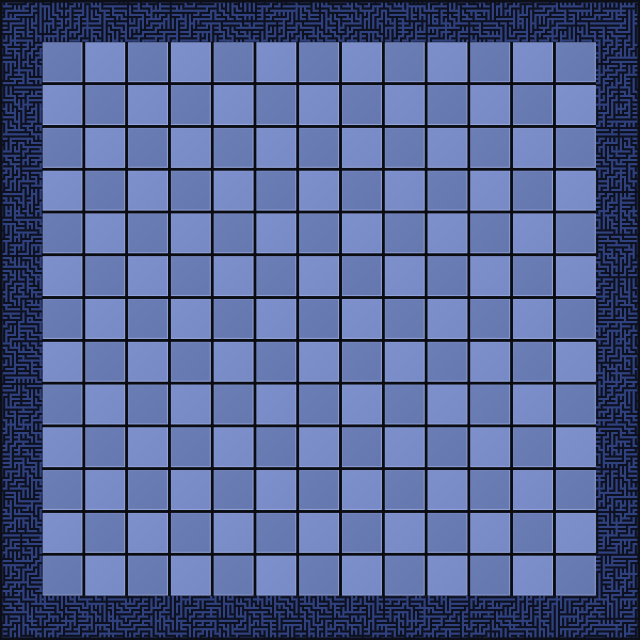
This pattern is drawn by a WebGL 2 fragment shader. Its source:

```glsl
#version 300 es
precision highp float;
uniform vec2 u_resolution;
out vec4 fragColor;

const float TILE_COUNT = 13.0;
const float PITCH = 0.06684;
const float TILE_SIZE = 0.0622;
const vec2 GRID_ORIGIN = vec2(0.0642, 0.0672);
const float CORNER_RADIUS = 0.0008;
const float RIM_WIDTH = 0.0013;
const float GROOVE_FADE = 0.0013;
const float PANEL_OUTLINE = 0.0005;
const float TONE_VARIATION = 0.008;
const float MAZE_CELLS = 150.0;
const float MAZE_BLOCK = 5.0;
const float PATH_HALF_WIDTH = 0.25;
const float FRAME_WIDTH = 0.0042;

const vec3 TILE_DARK = vec3(0.410, 0.480, 0.700);
const vec3 TILE_LIGHT = vec3(0.480, 0.552, 0.785);
const vec3 RIM_LIGHT = vec3(0.620, 0.690, 0.890);
const vec3 GROOVE = vec3(0.042, 0.048, 0.070);
const vec3 GROOVE_EDGE = vec3(0.100, 0.115, 0.170);
const vec3 MAZE_PATH = vec3(0.190, 0.255, 0.500);
const vec3 MAZE_WALL = vec3(0.050, 0.065, 0.120);
const vec3 FRAME = vec3(0.050, 0.060, 0.095);

float hash(vec2 p) {
  vec3 q = fract(vec3(p.xyx) * 0.1031);
  q += dot(q, q.yzx + 33.33);
  return fract((q.x + q.y) * q.z);
}

float boxDistance(vec2 p, vec2 halfSize) {
  vec2 d = abs(p) - halfSize;
  return length(max(d, 0.0)) + min(max(d.x, d.y), 0.0);
}

// Each maze node joins one neighbour; the favoured diagonal changes by block.
vec2 mazeLink(vec2 node) {
  vec2 block = floor(node / MAZE_BLOCK);
  vec2 side = vec2(hash(block + 17.0), hash(block + 53.0));
  side = step(0.5, side) * 2.0 - 1.0;
  return hash(node + 5.0) < 0.5 ? vec2(side.x, 0.0) : vec2(0.0, side.y);
}

// Distance, in maze cells, to the nearest corridor centre line.
float mazeDistance(vec2 p) {
  vec2 node = floor(p);
  vec2 local = fract(p) - 0.5;
  float nearest = max(abs(local.x), abs(local.y));
  vec2 direction = vec2(1.0, 0.0);
  for (int i = 0; i < 4; i++) {
    bool leaves = dot(mazeLink(node), direction) > 0.5;
    bool arrives = dot(mazeLink(node + direction), direction) < -0.5;
    if (leaves || arrives) {
      vec2 away = abs(local - direction * clamp(dot(local, direction), 0.0, 0.5));
      nearest = min(nearest, max(away.x, away.y));
    }
    direction = vec2(-direction.y, direction.x);
  }
  return nearest;
}

vec3 mazeColor(vec2 uv, float pixel) {
  float blur = max(0.5 * pixel * MAZE_CELLS, 0.07);
  float d = mazeDistance(uv * MAZE_CELLS) - PATH_HALF_WIDTH;
  vec3 color = mix(MAZE_PATH, MAZE_WALL, smoothstep(-blur, blur, d));
  vec2 border = min(uv, 1.0 - uv);
  float inside = min(border.x, border.y) - FRAME_WIDTH;
  return mix(FRAME, color, smoothstep(-pixel, pixel, inside));
}

vec3 tileColor(vec2 uv, float pixel) {
  vec2 cell = clamp(floor((uv - GRID_ORIGIN) / PITCH), 0.0, TILE_COUNT - 1.0);
  vec2 local = uv - GRID_ORIGIN - (cell + 0.5) * PITCH;
  float halfTile = 0.5 * TILE_SIZE;
  float d = boxDistance(local, vec2(halfTile - CORNER_RADIUS)) - CORNER_RADIUS;

  // Checkered faces with a faint diagonal shade
  float parity = mod(cell.x + cell.y, 2.0);
  vec3 face = mix(TILE_DARK, TILE_LIGHT, parity);
  face += (hash(cell + 91.0) - 0.5) * TONE_VARIATION;
  face += 0.006 * (local.y - local.x) / halfTile;

  // Bevel brightest along the right and lower sides
  float litSide = halfTile - max(local.x, -local.y);
  float lit = 1.0 - smoothstep(0.0, RIM_WIDTH + pixel, litSide);
  float rim = 1.0 - smoothstep(0.0, RIM_WIDTH + 0.5 * pixel, -d);
  face = mix(face, RIM_LIGHT, 0.25 * rim + 0.6 * lit);

  // Groove darkens toward its middle
  vec3 groove = mix(GROOVE_EDGE, GROOVE, smoothstep(0.0, GROOVE_FADE, d));
  return mix(face, groove, smoothstep(-0.5 * pixel, 0.5 * pixel, d));
}

void main() {
  vec2 uv = gl_FragCoord.xy / u_resolution;
  float pixel = 1.0 / min(u_resolution.x, u_resolution.y);
  float halfPanel = 0.5 * (TILE_COUNT * PITCH - PITCH + TILE_SIZE);
  vec2 panelCenter = GRID_ORIGIN + 0.5 * TILE_COUNT * PITCH;
  float panel = boxDistance(uv - panelCenter, vec2(halfPanel + PANEL_OUTLINE));
  float outside = smoothstep(-0.5 * pixel, 0.5 * pixel, panel);
  vec3 color = mix(tileColor(uv, pixel), mazeColor(uv, pixel), outside);
  fragColor = vec4(color, 1.0);
}
```
